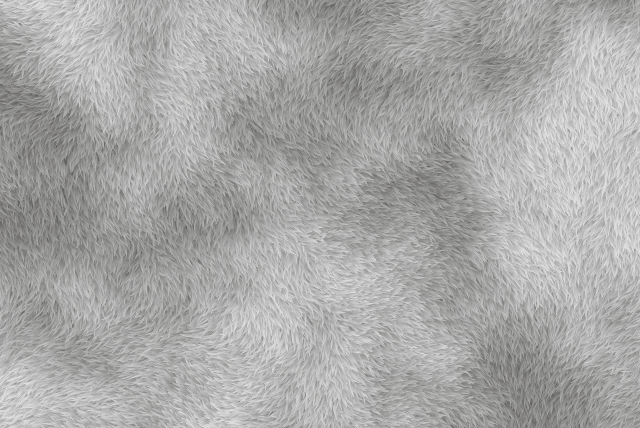
A WebGL 1 fragment shader for this texture:

```glsl
precision highp float;
// Soft pale grey shag fur with darker smoky patches.
// Tapered, bent strands are scattered on jittered grids, combed along a noise
// flow field and painted in passes from the dark undercoat to the light tips.

uniform vec2 u_resolution;

const float CELL = 0.016;          // grid spacing, in canvas heights
const float HALF_LENGTH = 0.026;   // longest half strand
const float HALF_WIDTH = 0.0029;   // widest half strand
const float BEND = 0.0045;         // sideways curl of a strand
const float FLOW_SCALE = 2.1;      // size of the combed regions
const float FLOW_SWING = 4.2;      // turn of the combing, in radians
const float COMB_ANGLE = -1.5;     // mean direction of the tips
const float CLUMP_SCALE = 13.0;    // size of tufts
const float CLUMP_SWING = 1.3;
const float STRAY = 0.75;          // angle spread of single strands
const float PATCH_SCALE = 2.7;     // size of the dark patches
const float LIGHT_TONE = 0.855;
const float DARK_TONE = 0.60;
const float STRAND_VARIATION = 0.11;
const float ROOT_SHADE = 0.15;
const float EDGE_SHADE = 0.08;
const float DEPTH_SHADE = 0.05;
const float OPACITY = 0.92;
const vec3 SHADOW_TINT = vec3(1.005, 1.0, 0.992);
const vec3 LIGHT_TINT = vec3(1.0, 1.0, 0.999);

float hash(vec2 p) {
  vec3 q = fract(p.xyx * 0.1031);
  q += dot(q, q.yzx + 33.33);
  return fract((q.x + q.y) * q.z);
}

vec4 hash4(vec2 p) {
  vec4 q = fract(p.xyxy * vec4(0.1031, 0.1030, 0.0973, 0.1099));
  q += dot(q, q.wzxy + 33.33);
  return fract((q.xxyz + q.yzzw) * q.zywx);
}

float noise(vec2 p) {
  vec2 i = floor(p);
  vec2 f = fract(p);
  f = f * f * (3.0 - 2.0 * f);
  return mix(mix(hash(i), hash(i + vec2(1.0, 0.0)), f.x),
             mix(hash(i + vec2(0.0, 1.0)), hash(i + 1.0), f.x), f.y);
}

// Brightness of the pile: light fur with smoky dark patches.
float pileTone(vec2 p, float clump) {
  vec2 q = p * PATCH_SCALE + 41.0;
  float smoke = 0.54 * noise(q) + 0.29 * noise(q * 2.1 + 17.0)
              + 0.17 * noise(q * 4.7 + 29.0);
  float dark = smoothstep(0.32, 0.86, smoke);
  return mix(LIGHT_TONE, DARK_TONE, dark) + 0.06 * (clump - 0.5);
}

float combAngle(vec2 p, float clump) {
  float sweep = noise(p * FLOW_SCALE + 73.0) - 0.5;
  return COMB_ANGLE + FLOW_SWING * sweep + CLUMP_SWING * (clump - 0.5);
}

// Returns the shade of one strand in x and its coverage in y.
vec2 strand(vec2 d, float angle, float tone, vec4 rnd, float soft) {
  vec2 dir = vec2(cos(angle), sin(angle));
  float halfLength = HALF_LENGTH * mix(0.7, 1.0, rnd.x);
  float t = dot(d, dir) / halfLength;
  float side = dot(d, vec2(-dir.y, dir.x));
  side += BEND * (rnd.y - 0.5) * 2.0 * (t * t - 0.3);
  float taper = smoothstep(-1.0, -0.5, t) * (1.0 - smoothstep(-0.1, 1.0, t));
  float width = HALF_WIDTH * mix(0.65, 1.0, rnd.z) * taper;
  float cover = 1.0 - smoothstep(-soft, soft, abs(side) - width);
  cover *= smoothstep(0.0, 0.25, taper);
  float across = clamp(side / (width + 0.0004), -1.0, 1.0);
  float shade = tone + STRAND_VARIATION * (rnd.w - 0.5);
  shade -= ROOT_SHADE * (1.0 - smoothstep(-0.9, 0.5, t));
  shade -= EDGE_SHADE * (0.6 * across * across + 0.4 * across * dir.x);
  return vec2(shade, cover * OPACITY);
}

void main() {
  vec2 p = gl_FragCoord.xy / u_resolution.y;
  float soft = max(0.6 / u_resolution.y, 0.0007);
  float shade = pileTone(p, 0.5) - 0.25;

  // Undercoat first; within a pass the upper strands overlap the lower ones.
  for (int pass = 0; pass < 3; pass++) {
    float level = float(pass);
    vec2 shift = vec2(0.37, 0.61) * level;
    vec2 home = floor(p / CELL + shift);
    for (int j = -2; j <= 2; j++) {
      for (int i = -2; i <= 2; i++) {
        vec2 cell = home + vec2(float(i), float(j));
        vec2 center = (cell + 0.5 - shift) * CELL;
        float clump = noise(center * CLUMP_SCALE + 11.0);
        float angle = combAngle(center, clump);
        float tone = pileTone(center, clump) - DEPTH_SHADE * (2.0 - level);
        for (int k = 0; k < 3; k++) {
          vec2 seed = cell + vec2(131.0, 57.0) * (level * 3.0 + float(k) + 1.0);
          vec4 place = hash4(seed);
          vec4 look = hash4(seed + 19.7);
          vec2 root = center + (place.xy - 0.5) * CELL;
          float turn = angle + STRAY * (place.z + place.w - 1.0);
          vec2 hair = strand(p - root, turn, tone, look, soft);
          shade = mix(shade, hair.x, hair.y);
        }
      }
    }
  }

  shade = clamp(shade, 0.3, 0.87);
  vec3 tint = mix(SHADOW_TINT, LIGHT_TINT, smoothstep(0.45, 0.75, shade));
  gl_FragColor = vec4(shade * tint, 1.0);
}
```
